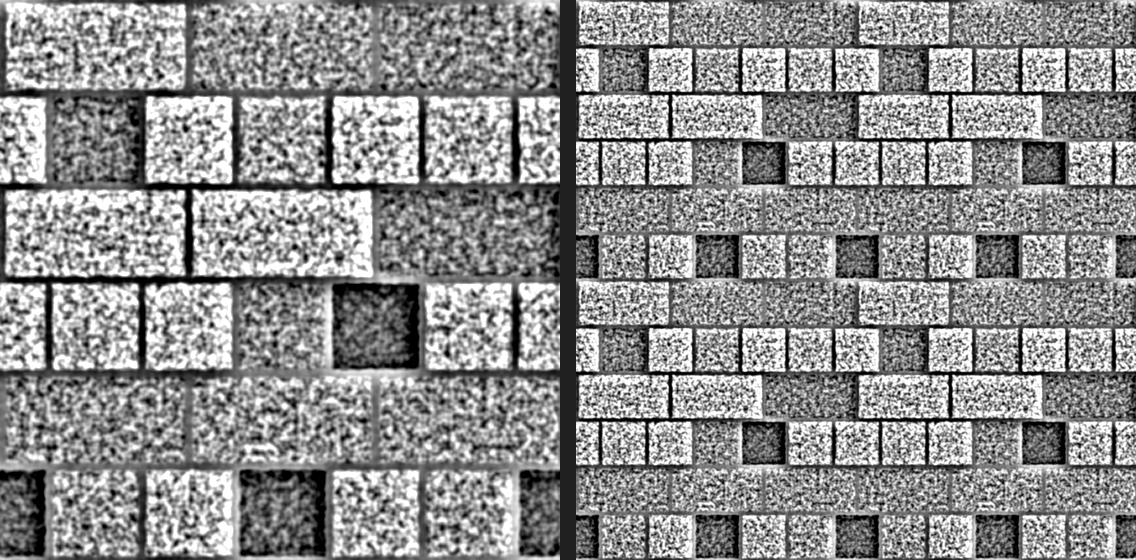
Left: one tile. Right: repeated 2 by 2.
Reproduce this texture procedurally as a WebGL 1 fragment shader.

```glsl
precision highp float;

uniform vec2 u_resolution;

const float ROWS = 6.0;
const float LONG_COLS = 3.0;
const float SHORT_COLS = 6.0;
const float HALF_JOINT = 0.0072;
const float X_OFFSET = 0.004;
const float EDGE_SOFTNESS = 0.005;
const float HALO_SOFTNESS = 0.04;
const vec2 HALO_SHIFT = vec2(0.008, 0.005);
const float MID_GREY = 0.53;

// Whole-number wrap, safe against rounding
vec2 wrap(vec2 cell, vec2 period) {
  return floor(mod(cell + 0.5, period));
}

float hash(vec2 p) {
  vec3 q = fract(vec3(p.xyx) * 0.1031);
  q += dot(q, q.yzx + 33.33);
  return fract((q.x + q.y) * q.z);
}

// Dot product of a random unit gradient with the offset from its corner
float cornerSlope(vec2 cell, vec2 offset, float period, float seed) {
  float angle = 6.28318 * hash(wrap(cell, vec2(period)) + seed);
  return dot(vec2(cos(angle), sin(angle)), offset);
}

// Tiling gradient noise, roughly -0.7 to 0.7
float gradientNoise(vec2 p, float period, float seed) {
  vec2 x = p * period;
  vec2 cell = floor(x);
  vec2 f = x - cell;
  vec2 u = f * f * f * (f * (f * 6.0 - 15.0) + 10.0);
  vec2 e = vec2(1.0, 0.0);
  float low = mix(cornerSlope(cell, f, period, seed),
                  cornerSlope(cell + e.xy, f - e.xy, period, seed), u.x);
  float high = mix(cornerSlope(cell + e.yx, f - e.yx, period, seed),
                   cornerSlope(cell + e.xx, f - e.xx, period, seed), u.x);
  return mix(low, high, u.y);
}

float pick(vec3 values, float index) {
  return dot(values, vec3(equal(vec3(0.0, 1.0, 2.0), vec3(index))));
}

float pickSix(vec3 first, vec3 second, float index) {
  return pick(first, index) + pick(second, index - 3.0);
}

// Brick tone relative to the mortar: positive is lighter
float brickTone(float col, float row) {
  if (row < 0.5) return pickSix(vec3(0.3, 0.7, -0.75), vec3(0.6, 0.3, -0.8), col);
  if (row < 1.5) return pick(vec3(0.1, 0.25, 0.18), col);
  if (row < 2.5) return pickSix(vec3(0.75, 0.85, 0.0), vec3(-0.85, 0.75, 0.8), col);
  if (row < 3.5) return pick(vec3(0.85, 0.9, -0.2), col);
  if (row < 4.5) return pickSix(vec3(-0.2, 1.0, 0.45), vec3(1.0, 0.7, 0.9), col);
  return pick(vec3(0.65, 0.2, 0.0), col);
}

float softBox(vec2 p, vec2 halfSize, float softness) {
  vec2 s = smoothstep(-softness, softness, halfSize - abs(p));
  return s.x * s.y;
}

// Wall with softened bricks: x is the summed tone, y the brick coverage
vec2 wall(vec2 p, float softness) {
  vec2 total = vec2(0.0);
  for (int j = -1; j <= 1; j++) {
    float row = floor(p.y * ROWS) + float(j);
    float isLong = floor(mod(row + 0.5, 2.0));
    float cols = mix(SHORT_COLS, LONG_COLS, isLong);
    float shift = X_OFFSET + (1.0 - isLong) * 0.5 / SHORT_COLS;
    vec2 size = 1.0 / vec2(cols, ROWS);
    for (int i = -1; i <= 1; i++) {
      float col = floor((p.x - shift) * cols) + float(i);
      vec2 center = (vec2(col, row) + 0.5) * size + vec2(shift, 0.0);
      float cover = softBox(p - center, 0.5 * size - HALF_JOINT, softness);
      vec2 id = wrap(vec2(col, row), vec2(cols, ROWS));
      total += cover * vec2(brickTone(id.x, id.y), 1.0);
    }
  }
  return total;
}

void main() {
  vec2 p = gl_FragCoord.xy / u_resolution;

  // Slightly ragged brick edges
  vec2 wobble = vec2(gradientNoise(p, 48.0, 11.0), gradientNoise(p, 48.0, 71.0));
  vec2 q = p + 0.0035 * wobble;

  // Crisp wall minus its shifted blur leaves light and dark halos
  vec2 sharp = wall(q, EDGE_SOFTNESS);
  float halo = wall(q + HALO_SHIFT, HALO_SOFTNESS).x;
  float grey = MID_GREY + 1.1 * sharp.x - 0.95 * halo;

  // Speckle, weaker on dark bricks and in the mortar
  float speckle = gradientNoise(p, 62.0, 3.0) + 0.75 * gradientNoise(p, 107.0, 29.0);
  float strength = mix(0.12, 0.68 + 0.25 * sharp.x, sharp.y);
  grey += strength * speckle;

  gl_FragColor = vec4(vec3(clamp(grey, 0.0, 1.0)), 1.0);
}
```
